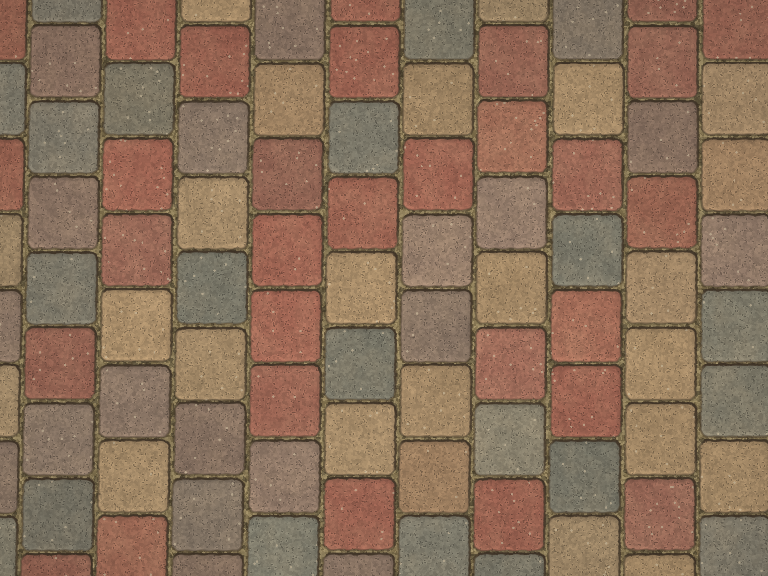
This texture is drawn by a WebGL 2 fragment shader. Its source:

```glsl
#version 300 es
precision highp float;
// Staggered columns of worn, rounded concrete pavers with sandy joints.
uniform vec2 u_resolution;
out vec4 fragColor;

float hash(vec2 p) {
  vec3 q = fract(p.xyx * vec3(0.1031, 0.1030, 0.0973));
  q += dot(q, q.yzx + 33.33);
  return fract((q.x + q.y) * q.z);
}

// Cellular noise: distance to the nearest grain, and that grain's random value.
vec2 grains(vec2 p) {
  vec2 base = floor(p), nearest = vec2(9.0, 0.0);
  for (int j = -1; j <= 1; j++)
    for (int i = -1; i <= 1; i++) {
      vec2 c = base + vec2(i, j);
      vec2 site = c + vec2(hash(c), hash(c + 57.3));
      float dist = length(p - site);
      if (dist < nearest.x) nearest = vec2(dist, hash(c + 19.7));
    }
  return nearest;
}

// Layered, warped sines for soft stains, roughly -1 to 1.
float stains(vec2 p) {
  float sum = 0.0, amp = 0.5;
  for (int i = 0; i < 4; i++) {
    p = mat2(0.8, 0.6, -0.6, 0.8) * p * 1.9 + 1.7;
    sum += amp * sin(p.x + 1.3 * sin(p.y)) * cos(p.y + sin(p.x * 0.7));
    amp *= 0.65;
  }
  return sum;
}

float roundedBox(vec2 p, vec2 halfSize, float radius) {
  vec2 q = abs(p) - halfSize + radius;
  return length(max(q, 0.0)) + min(max(q.x, q.y), 0.0) - radius;
}

vec3 pigment(float pick) {
  vec3 red = vec3(0.63, 0.40, 0.33), gray = vec3(0.50, 0.49, 0.43);
  vec3 tan_ = vec3(0.66, 0.55, 0.41), mauve = vec3(0.56, 0.47, 0.405);
  return pick < 0.26 ? red : pick < 0.53 ? gray : pick < 0.81 ? tan_ : mauve;
}

void main() {
  vec2 uv = gl_FragCoord.xy / u_resolution;
  vec2 p = (gl_FragCoord.xy - 0.5 * u_resolution) / u_resolution.y * vec2(7.68, 7.63);
  float pixel = 7.68 / u_resolution.y;

  // Columns lean slightly; every other one is shifted by half a paver.
  p.x += 5.8 - p.y * mix(0.019, 0.004, uv.x);
  p.y += 8.0;
  float column = floor(p.x);
  vec2 grid = vec2(p.x, p.y + 0.5 * mod(column, 2.0));
  vec2 id = floor(grid);
  float pick = hash(id + 11.0), age = hash(id + 41.0);

  // Paver outline, a little displaced and chipped.
  vec2 local = grid - id - 0.5;
  local += (vec2(age, hash(id + 73.0)) - 0.5) * 0.018;
  float stain = stains(p * 2.3 + age * 9.0);
  vec2 fine = grains(p * 34.0), coarse = grains(p * 17.0 + 5.0);
  float d = roundedBox(local, vec2(0.466, 0.474), 0.10);
  d += 0.006 * sin(p.x * 31.0 + 2.0 * sin(p.y * 23.0)) * sin(p.y * 37.0) + 0.008 * (fine.y - 0.5);

  // Light falls from the lower left across the beveled rim.
  vec2 facing = normalize(sign(local) * pow(abs(local) * 2.0, vec2(7.0)) + 1e-5);
  float lit = dot(facing, vec2(-0.45, -0.89));

  // Paver surface: blended pigment, stains, gritty relief, pits and pale stones.
  vec3 paver = mix(pigment(pick), pigment(hash(id + 97.0)), 0.22 * age);
  paver = mix(paver, vec3(0.62, 0.53, 0.41), 0.16 * clamp(stain + 0.4, 0.0, 1.0));
  paver *= 0.96 + 0.09 * (hash(id + 29.0) - 0.5) + 0.05 * stain;
  paver *= 1.0 + 0.17 * (fine.y - 0.5) + 0.08 * (coarse.y - 0.5);
  paver *= 1.0 - 0.30 * step(0.86, fine.y) * smoothstep(0.5, 0.2, fine.x);
  float stone = step(0.975, coarse.y) * smoothstep(0.34, 0.20, coarse.x);
  paver = mix(paver, vec3(0.76, 0.70, 0.59), 0.65 * stone);
  float rim = smoothstep(-0.075, -0.025, d);
  paver *= 1.0 + rim * (0.09 * lit - 0.01);

  // Sandy joint with mossy, uneven grains.
  vec3 sand = mix(vec3(0.46, 0.40, 0.27), vec3(0.66, 0.59, 0.43), fine.y);
  sand *= 0.92 + 0.12 * stain - 0.25 * step(0.8, coarse.y);

  // Shadowed crevice, deepest along the top and right edges.
  vec3 color = mix(paver, sand, smoothstep(-pixel * 0.6, pixel * 0.6, d));
  float crevice = 1.0 - smoothstep(0.006, 0.017 + pixel * 0.7, abs(d - 0.004));
  float depth = 0.42 + 0.48 * smoothstep(-0.1, 0.8, -lit) + 0.15 * stain;
  color = mix(color, vec3(0.23, 0.185, 0.14), crevice * clamp(depth, 0.0, 0.95));

  // Gentle falloff toward the corners.
  vec2 edge = uv - vec2(0.52, 0.45);
  color *= 1.04 - 0.20 * dot(edge, edge);
  fragColor = vec4(color, 1.0);
}
```
